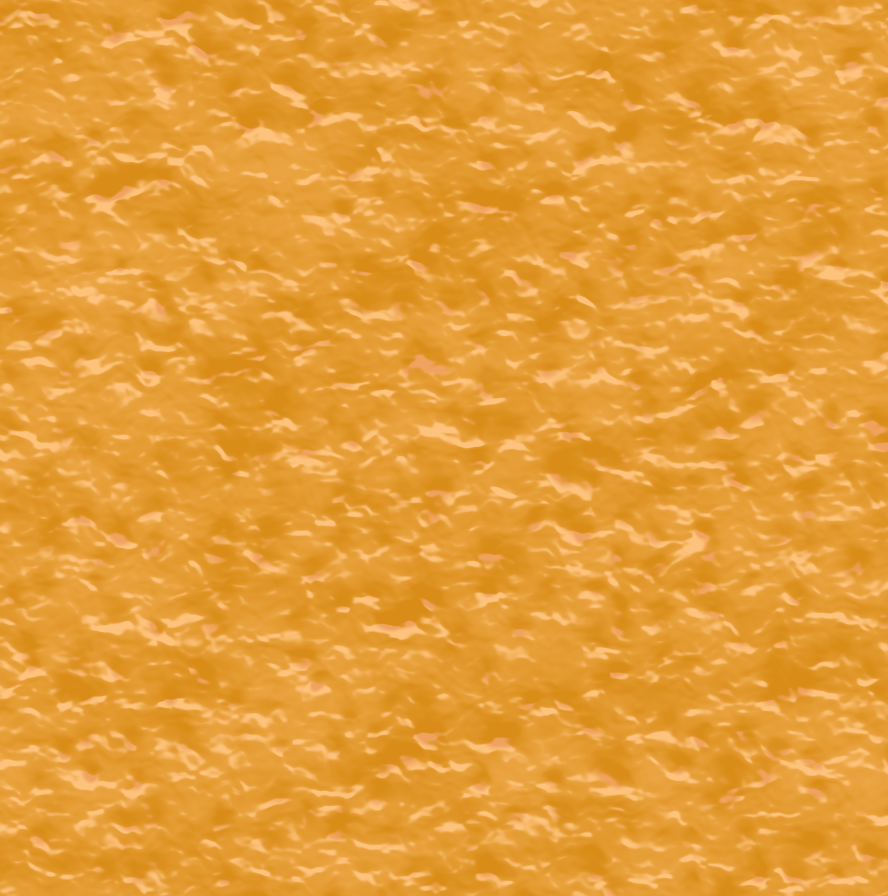
Write a WebGL 1 fragment shader that draws this texture.

```glsl
precision highp float;
// Glossy orange peel: soft dark pits and crumpled highlights on their lower rims.
uniform vec2 u_resolution;

const vec3 DEEP_ORANGE = vec3(0.850, 0.548, 0.090);
const vec3 AMBER = vec3(0.920, 0.645, 0.260);
const vec3 CREAM = vec3(1.0, 0.775, 0.510);
const vec3 PINK = vec3(0.945, 0.640, 0.390);
const float PIT_GRID = 25.0;
const float PIT_SHARE = 0.62;

float hash(vec2 cell, float seed) {
  vec3 q = fract(vec3(cell.xyx) * vec3(0.1031, 0.1030, 0.0973) + seed * 0.137);
  q += dot(q, q.yzx + 33.33);
  return fract((q.x + q.y) * q.z);
}

// Ramp of the gradient noise from one lattice corner
float corner(vec2 cell, vec2 offset, float seed) {
  float angle = 6.28318 * hash(cell, seed);
  return dot(vec2(cos(angle), sin(angle)), offset);
}

// Gradient noise, centred on zero
float noise(vec2 p, float seed) {
  vec2 i = floor(p);
  vec2 f = fract(p);
  vec2 w = f * f * f * (f * (f * 6.0 - 15.0) + 10.0);
  vec2 e = vec2(1.0, 0.0);
  float low = mix(corner(i, f, seed), corner(i + e, f - e, seed), w.x);
  float high = mix(corner(i + e.yx, f - e.yx, seed), corner(i + 1.0, f - 1.0, seed), w.x);
  return mix(low, high, w.y);
}

// Noise whose steepness stays the same at every frequency
float relief(vec2 p, vec2 frequency, float seed) {
  return noise(p * frequency, seed) / frequency.y;
}

// Depth of the scattered round pits, 0 to about 1
float pitDepth(vec2 p, float grid, float share) {
  vec2 q = p * grid;
  vec2 home = floor(q);
  float depth = 0.0;
  for (int y = -1; y <= 1; y++) {
    for (int x = -1; x <= 1; x++) {
      vec2 cell = home + vec2(float(x), float(y));
      vec2 centre = cell + 0.1 + 0.8 * vec2(hash(cell, 1.0), hash(cell, 2.0));
      float radius = mix(0.27, 0.42, hash(cell, 3.0));
      float strength = step(hash(cell, 4.0), share) * mix(0.45, 1.0, hash(cell, 5.0));
      vec2 d = (q - centre) / radius;
      depth += strength * exp(-dot(d, d));
    }
  }
  return depth;
}

// Bends the plane so that pits and creases are irregular
vec2 warp(vec2 p) {
  vec2 coarse = vec2(noise(p * 19.0, 11.0), noise(p * 19.0, 12.0));
  vec2 fine = vec2(noise(p * 60.0, 13.0), noise(p * 60.0, 14.0));
  return p + 0.010 * coarse + 0.004 * fine;
}

float surfaceHeight(vec2 p) {
  vec2 q = warp(p);
  float height = 0.32 * relief(q, vec2(20.0, 27.0), 21.0);
  height += 0.52 * relief(q, vec2(42.0, 52.0), 22.0);
  height += 0.40 * relief(q, vec2(84.0, 104.0), 23.0);
  return height - 0.016 * pitDepth(q, PIT_GRID, PIT_SHARE);
}

void main() {
  vec2 p = gl_FragCoord.xy / u_resolution.y;

  // Light from above: surfaces that fall away upwards are bright
  vec2 probe = vec2(0.0003, 0.0014);
  float facing = (surfaceHeight(p - probe) - surfaceHeight(p + probe)) / (2.0 * probe.y);
  float pit = min(pitDepth(warp(p), PIT_GRID, PIT_SHARE), 1.0);

  // Soft body colour
  float cloud = noise(p * vec2(5.0, 11.0), 31.0) + 0.6 * noise(p * vec2(13.0, 24.0), 32.0);
  float tone = 0.67 + 0.26 * facing + 0.50 * cloud - 0.68 * pit;
  vec3 colour = mix(DEEP_ORANGE, AMBER, smoothstep(-0.1, 1.1, tone));

  // Clustered wet highlights, pinkish inside the pits
  float cluster = noise(p * vec2(11.0, 19.0), 33.0) + 0.5 * cloud;
  float gloss = smoothstep(0.22, 1.10, facing + 0.50 * cluster);
  vec3 shine = mix(CREAM, PINK, smoothstep(0.25, 0.70, pit));
  colour = mix(colour, shine, 0.92 * gloss);

  gl_FragColor = vec4(colour, 1.0);
}
```
